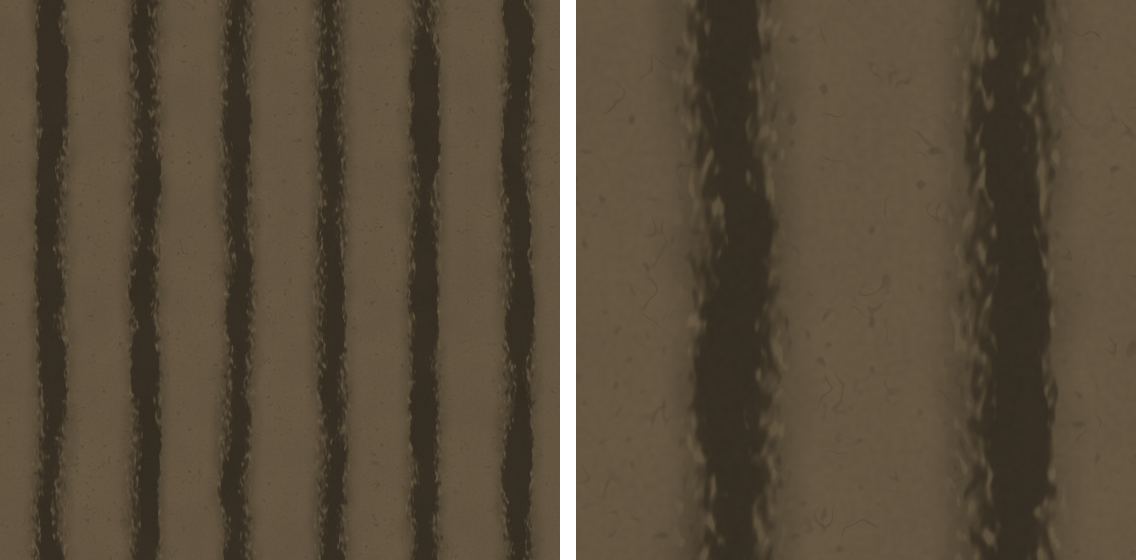
Left, the full canvas; right, a detail of the centre.
Write a Shadertoy shader that draws this texture.

```glsl
// Six worn, dark vertical streaks with frayed fibrous edges on a speckled brown ground.

vec2 gradientAt(vec2 cell) {
    vec3 q = fract(cell.xyx * vec3(0.1031, 0.1030, 0.0973));
    q += dot(q, q.yzx + 33.33);
    float angle = 6.2832 * fract((q.x + q.y) * q.z);
    return vec2(cos(angle), sin(angle));
}

// Gradient noise, roughly -0.7 to 0.7
float noise(vec2 p) {
    vec2 i = floor(p), f = p - i;
    vec2 u = f * f * f * (f * (f * 6.0 - 15.0) + 10.0);
    vec2 e = vec2(1.0, 0.0);
    float low = mix(dot(gradientAt(i), f), dot(gradientAt(i + e.xy), f - e.xy), u.x);
    float high = mix(dot(gradientAt(i + e.yx), f - e.yx), dot(gradientAt(i + e.xx), f - e.xx), u.x);
    return mix(low, high, u.y);
}

float fbm(vec2 p) {
    float sum = 0.0, amplitude = 1.0;
    for (int i = 0; i < 4; i++) {
        sum += amplitude * noise(p);
        p = p * 2.03 + 17.7;
        amplitude *= 0.55;
    }
    return sum;
}

// Position across one side of a streak: below 0 is solid, 0 to 1 is frayed
float frayDepth(float dist, float y, float seed) {
    float outer = 0.0255 + 0.005 * noise(vec2(seed, y * 7.0)) + 0.003 * noise(vec2(seed + 5.3, y * 36.0));
    float solid = smoothstep(-0.5, 0.45, fbm(vec2(seed + 9.7, y * 4.5)));
    float inner = outer * mix(-0.25, 0.95, solid);
    return (dist - inner) / (outer - inner + 0.005);
}

void mainImage(out vec4 fragColor, in vec2 fragCoord) {
    vec2 p = fragCoord / iResolution.xy;

    // Ground: broad mottling, fine grain, small dark pits and hairline scratches
    float grain = noise(p * 190.0) + 0.6 * noise(p * 330.0 + 41.0);
    float patches = fbm(p * 9.0 + 3.1);
    vec3 color = vec3(0.388, 0.333, 0.252) * (1.0 + 0.035 * patches + 0.035 * grain);
    float pits = smoothstep(0.38, 0.62, noise(p * 105.0 + 70.0) + 0.18 * patches);
    vec2 warped = p * 48.0 + 0.7 * vec2(noise(p * 70.0), noise(p * 70.0 + 29.0));
    float scratches = (1.0 - smoothstep(0.015, 0.07, abs(noise(warped))))
                    * smoothstep(0.1, 0.45, noise(p * 38.0 + 55.0));
    color *= 1.0 - 0.13 * pits - 0.09 * scratches;

    // Nearest streak, with a wandering centre line
    float id = floor(p.x * 6.0);
    float seed = id * 13.37 + 2.45;
    float centre = (id + 0.5) / 6.0 + 0.007 + 0.005 * noise(vec2(seed, 3.5));
    centre += 0.010 * noise(vec2(seed + 3.1, p.y * 3.5)) + 0.003 * noise(vec2(seed + 6.6, p.y * 17.0));
    float d = p.x - centre;
    float dist = abs(d);
    float depth = mix(frayDepth(dist, p.y, seed), frayDepth(dist, p.y, seed + 4.19),
                      smoothstep(-0.006, 0.006, d));

    // Soft shade around the streak
    float halo = 1.0 - smoothstep(0.012, 0.052, dist + 0.010 * noise(p * vec2(40.0, 22.0)));
    color = mix(color, vec3(0.275, 0.236, 0.175) * (1.0 + 0.04 * grain), 0.72 * halo);

    // Slanted fibres break up the frayed edges
    vec2 q = p + vec2(0.004 * noise(p * 30.0), 0.0);
    float fibre = noise(vec2(q.x * 150.0 + q.y * 18.0, q.y * 62.0))
                + 0.6 * noise(vec2(q.x * 235.0 - q.y * 30.0, q.y * 100.0) + 19.0);
    float ink = smoothstep(-0.32, 0.32, 0.5 - depth + 0.75 * fibre * smoothstep(-0.25, 0.15, depth));
    vec3 dark = vec3(0.207, 0.177, 0.132) * (1.0 + 0.05 * grain + 0.06 * patches);
    color = mix(color, dark, ink * mix(0.96, 0.72, smoothstep(0.0, 0.8, depth)));

    // Pale flecks where the fray is worn through
    float fray = smoothstep(0.0, 0.3, depth) * (1.0 - smoothstep(0.8, 1.4, depth));
    color += vec3(0.055, 0.048, 0.036) * fray * smoothstep(0.15, 0.55, -fibre);

    fragColor = vec4(color, 1.0);
}
```
